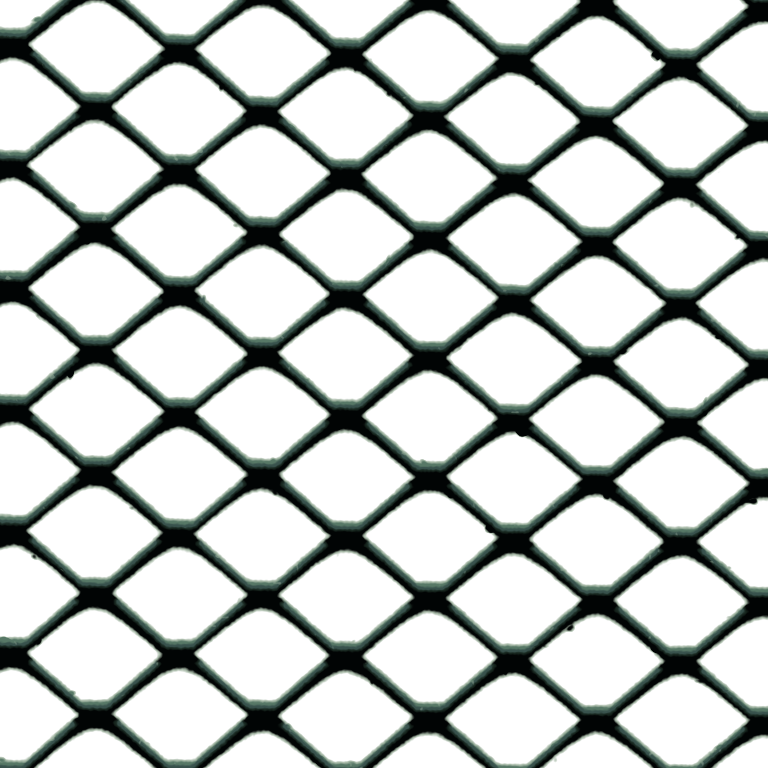
Write a WebGL 1 fragment shader that draws this pattern.

```glsl
precision highp float;
// Expanded metal mesh: two interleaved lattices of rounded diamond holes cut
// from dark green steel. Each hole is a distance function; a copy of it dropped
// slightly marks the lit bevel under the hole. Gradient noise wears the paint.

uniform vec2 u_resolution;

float hash(vec2 p) {
  return fract(sin(dot(p, vec2(127.1, 311.7))) * 4375.85);
}

vec2 gradient(vec2 cell) {
  float angle = 6.2832 * hash(cell);
  return vec2(cos(angle), sin(angle));
}

float gradientNoise(vec2 p) {
  vec2 i = floor(p), f = fract(p);
  vec2 w = f * f * f * (f * (f * 6.0 - 15.0) + 10.0);
  vec2 e = vec2(1.0, 0.0);
  float a = dot(gradient(i), f);
  float b = dot(gradient(i + e.xy), f - e.xy);
  float c = dot(gradient(i + e.yx), f - e.yx);
  float d = dot(gradient(i + e.xx), f - e.xx);
  return mix(mix(a, b, w.x), mix(c, d, w.x), w.y);
}

float smoothMax(float a, float b, float k) {
  float h = max(k - abs(a - b), 0.0) / k;
  return max(a, b) + h * h * k * 0.25;
}

// One opening, negative inside: arched top, slanted lower sides, flat sill
float holeDistance(vec2 q) {
  float side = abs(q.x);
  float arch = q.y - 0.28 + 0.9 * (sqrt(side * side + 0.0144) - 0.12);
  float slant = 0.87 * (side - 0.4) - q.y + 0.006;
  float sill = -q.y - 0.269;
  return smoothMax(smoothMax(arch, slant, 0.03) * 0.75, sill, 0.015);
}

// Union of both staggered hole lattices, in units of the horizontal pitch
float meshDistance(vec2 grid, float drop) {
  float d = 1.0;
  for (int k = 0; k < 2; k++) {
    float lattice = float(k);
    vec2 c = grid + 0.5 * vec2(1.0 - lattice, lattice);
    vec2 id = floor(c) + 17.0 * lattice;
    vec2 q = (fract(c) - 0.5) * vec2(1.0, -0.726);
    q += 0.012 * (vec2(hash(id), hash(id + 5.3)) - 0.5);
    q.y += drop;
    d = min(d, holeDistance(q));
  }
  return d;
}

void main() {
  vec2 p = gl_FragCoord.xy / u_resolution.y;

  // Slightly tilted lattice, with rows closing up toward the right
  float x = p.x - 0.0156;
  float row = (1.0 - p.y - 0.058 - 0.032 * x) / (0.1588 - 0.0042 * x);
  vec2 grid = vec2(x / 0.2177, row);
  vec2 metric = grid * vec2(1.0, 0.726);

  // Rough edges and a few burrs
  float fine = gradientNoise(metric * 42.0);
  float coarse = gradientNoise(metric * 13.0 + 31.0);
  float rough = 0.005 * fine + 0.005 * coarse;
  float burr = 0.02 * smoothstep(0.42, 0.6, gradientNoise(metric * 10.0 + 7.0));
  float edge = meshDistance(grid, 0.0) + rough + burr;
  float bevel = meshDistance(grid, 0.056) + rough;

  // Black strand, then the bevel brightening toward its upper rim
  vec3 steel = vec3(0.005, 0.015, 0.015);
  float lit = -bevel + 0.012 * fine + 0.008 * coarse;
  steel = mix(steel, vec3(0.09, 0.15, 0.12), smoothstep(-0.008, 0.006, lit));
  steel = mix(steel, vec3(0.22, 0.32, 0.30), smoothstep(0.004, 0.018, lit));
  steel = mix(steel, vec3(0.34, 0.47, 0.40), smoothstep(0.022, 0.038, lit));

  // Chipped paint on the bevel
  float chip = smoothstep(0.4, 0.55, gradientNoise(metric * 19.0 + 3.0));
  chip *= smoothstep(0.0, 0.015, -bevel);
  steel = mix(steel, vec3(0.55, 0.64, 0.57), 0.6 * chip);

  // Pale green fringe between steel and the white openings
  float soft = max(0.013, 0.7 / (0.2177 * u_resolution.y));
  vec3 fringe = vec3(0.66, 0.73, 0.66);
  vec3 color = mix(vec3(1.0), fringe, smoothstep(-soft, 0.0, edge));
  color = mix(color, steel, smoothstep(-0.2 * soft, soft, edge));

  gl_FragColor = vec4(color, 1.0);
}
```
